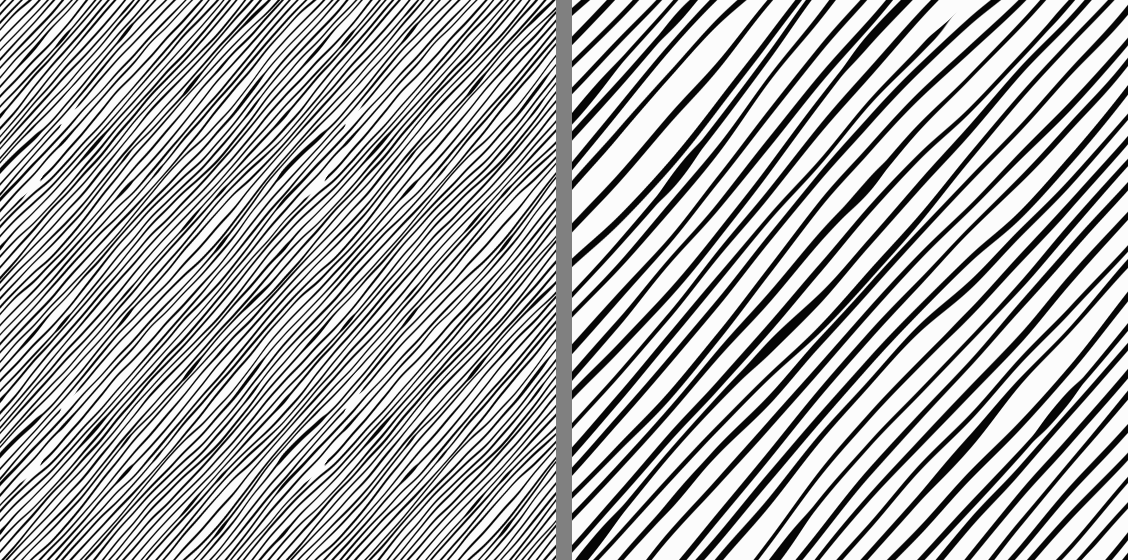
Left: the whole. Right: its middle third, enlarged.
Give the GLSL for this pattern, as a Shadertoy shader.

```glsl
// Dense hand-inked diagonal strokes that wander, swell, merge and break, in a repeating tile.

// Lines crossed when stepping one tile in x and in y; their ratio sets the slope.
const vec2 LINES = vec2(36.0, 32.0);

float hash(vec2 p) {
    vec3 q = fract(p.xyx * 0.1031);
    q += dot(q, q.yzx + 33.33);
    return fract((q.x + q.y) * q.z);
}

// Random value of a cell on a line, wrapped so that the tile repeats seamlessly.
float cellValue(float line, float col, float cols, vec2 period, float seed) {
    float wrap = floor(col / cols);
    vec2 cell = vec2(mod(line + wrap * period.x, period.y), col - wrap * cols);
    return hash(cell + seed * vec2(41.0, 67.0));
}

// Smooth noise running along one line.
float strokeNoise(float line, float x, float cols, vec2 period, float seed) {
    float s = x * cols, col = floor(s);
    return mix(cellValue(line, col, cols, period, seed),
               cellValue(line, col + 1.0, cols, period, seed),
               smoothstep(0.0, 1.0, s - col));
}

// Slow bending shared by neighbouring lines.
float sharedBend(float phase, float x) {
    float v = phase / 4.0, row = floor(v);
    return mix(strokeNoise(row, x, 4.0, LINES / 4.0, 1.0),
               strokeNoise(row + 1.0, x, 4.0, LINES / 4.0, 1.0),
               smoothstep(0.0, 1.0, v - row)) - 0.5;
}

// Elongated zone in each tile where strokes tend to break off.
float brokenZone(vec2 p) {
    vec2 d = fract(p - vec2(0.17, 0.45) + 0.5) - 0.5;
    vec2 dir = normalize(LINES.yx * vec2(1.0, 1.5));
    float across = dot(d, vec2(-dir.y, dir.x)) / 0.05;
    float along = dot(d, dir) / 0.22;
    return exp(-across * across - along * along);
}

void mainImage(out vec4 fragColor, in vec2 fragCoord) {
    float tile = 0.508;
    vec2 p = fragCoord / iResolution.y / tile;

    // Line coordinate: whole numbers are stroke centres.
    float phase = LINES.y * p.y - LINES.x * p.x;
    phase += 1.1 * sharedBend(phase, p.x);

    // Lines per pixel, locally and on average, keep stroke widths steady.
    float density = max(length(vec2(dFdx(phase), dFdy(phase))), 1e-4);
    float meanDensity = length(LINES) / (tile * iResolution.y);
    float breaking = 0.5 * brokenZone(p) - 0.1;

    float ink = 0.0;
    for (int k = -1; k <= 1; k++) {
        float line = floor(phase + 0.5) + float(k);

        // Each stroke wobbles on its own, with a finer tremor of the hand.
        float wobble = 0.56 * (strokeNoise(line, p.x, 5.0, LINES, 2.0) - 0.5)
                     + 0.17 * (strokeNoise(line, p.x, 17.0, LINES, 3.0) - 0.5);
        float dist = abs(phase - line - wobble) / density;

        // Pen pressure, occasional thick swells, and tapered ends.
        float halfWidth = 0.105 + 0.09 * strokeNoise(line, p.x, 9.0, LINES, 4.0);
        halfWidth += 0.15 * smoothstep(0.84, 1.0, strokeNoise(line, p.x, 9.0, LINES, 5.0));
        float keep = smoothstep(0.0, 0.08, strokeNoise(line, p.x, 8.0, LINES, 6.0) - breaking);
        halfWidth = mix(-0.75, halfWidth / meanDensity, keep);

        ink = max(ink, smoothstep(-0.75, 0.75, halfWidth - dist));
    }

    fragColor = vec4(vec3(mix(0.99, 0.02, ink)), 1.0);
}
```
